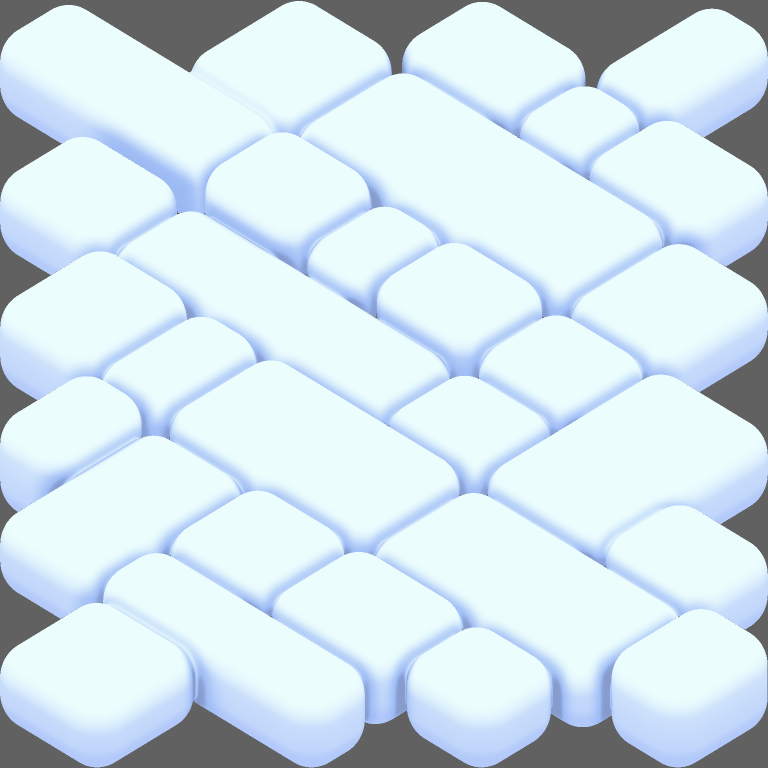
A Shadertoy shader for this pattern:

```glsl
// Isometric pavement of soft, icy rounded blocks over a plain grey ground.
// Lattice cells are joined at random into bars, trimmed to the canvas, then
// marched as rounded boxes along the view axis and tinted by slope and occlusion.

const vec3 GROUND  = vec3(0.38);
const vec3 TOP     = vec3(0.925, 0.993, 0.993);
const vec3 SIDE    = vec3(0.70, 0.79, 0.98);
const vec3 SHADE   = vec3(0.60, 0.72, 0.96);
const vec3 CREVICE = vec3(0.48, 0.54, 0.70);

const float HEIGHT = 0.72;      // block height, in cell edges
const float HEIGHT_VARY = 0.20;
const float ROUND  = 0.25;      // edge radius
const float GAP    = 0.0;       // half of the gap between blocks
const float JITTER = 0.40;      // spread of the lattice lines
const float BLEND  = 0.06;      // softness where blocks meet
const float REACH  = 0.36;      // reach of the occlusion
const float SKYWARD = 0.5;      // upward bend of the occlusion probe
const float LIFT   = 0.15;      // start of the view ray above the tops
const vec2  SPAN   = vec2(8.0, 12.0);  // canvas in half cell diagonals
const vec2  INSET  = vec2(0.14, 0.37); // room taken by the rounded tips
const int   ROW = 9;
const int   CELLS = 81;
const int   MAX_NEAR = 20;

vec3 nearMid[MAX_NEAR];
vec3 nearHalf[MAX_NEAR];
int nearCount = 0;

float hash(vec2 p) {
    return fract(sin(dot(p, vec2(127.1, 311.7))) * 43758.5453);
}

float latticeLine(float k, float axis) {
    return k + JITTER * (hash(vec2(k, axis)) - 0.5);
}

bool inside(ivec2 c) {
    int x = c.x - c.y, y = c.x + c.y;
    return x >= 1 && x <= 7 && y >= 1 && y <= 11;
}

int slot(ivec2 c) { return (c.x - 1) * ROW + c.y + 3; }

// Move the outer corners onto the canvas border.
void snapToCanvas(inout vec2 lo, inout vec2 hi) {
    for (int pass = 0; pass < 4; pass++) {
        float left = lo.x - hi.y, right = hi.x - lo.y - SPAN.x;
        if (abs(left) < 0.5)   { lo.x -= 0.5 * left;   hi.y += 0.5 * left; }
        if (abs(right) < 0.5)  { hi.x -= 0.5 * right;  lo.y += 0.5 * right; }
        float top = lo.x + lo.y, bottom = hi.x + hi.y - SPAN.y;
        if (abs(top) < 0.5)    lo -= 0.5 * top;
        if (abs(bottom) < 0.5) hi -= 0.5 * bottom;
    }
}

// Join cells into bars and keep those close to the view ray through g.
void gatherBlocks(vec2 g) {
    bool used[CELLS];
    for (int k = 0; k < CELLS; k++) used[k] = false;
    for (int k = 0; k < CELLS; k++) {
        ivec2 first = ivec2(k / ROW + 1, k % ROW - 3);
        if (!inside(first) || used[k]) continue;
        vec2 seed = vec2(first);
        ivec2 dir = hash(seed + 17.3) > 0.62 ? ivec2(1, 0) : ivec2(0, 1);
        int bar = 1 + int(hash(seed + 41.7) * 3.0);
        ivec2 last = first;
        for (int n = 1; n < bar; n++) {
            ivec2 next = last + dir;
            if (!inside(next) || used[slot(next)]) break;
            used[slot(next)] = true;
            last = next;
        }
        vec2 a = vec2(first) - 0.5, b = vec2(last) + 0.5;
        vec2 lo = vec2(latticeLine(a.x, 1.0), latticeLine(a.y, 2.0));
        vec2 hi = vec2(latticeLine(b.x, 1.0), latticeLine(b.y, 2.0));
        snapToCanvas(lo, hi);
        float across = g.x - g.y;
        bool close = all(lessThan(lo - REACH, g + LIFT))
                  && all(greaterThan(hi + REACH, g - HEIGHT))
                  && across > lo.x - hi.y - 2.0 * REACH
                  && across < hi.x - lo.y + 2.0 * REACH;
        if (close && nearCount < MAX_NEAR) {
            float tall = HEIGHT + HEIGHT_VARY * (hash(seed + 73.9) - 0.65);
            nearMid[nearCount] = vec3(0.5 * (lo + hi), 0.5 * tall);
            nearHalf[nearCount] = vec3(0.5 * (hi - lo) - GAP, 0.5 * tall);
            nearCount++;
        }
    }
}

// Smooth union of the rounded boxes.
float scene(vec3 p) {
    float d = 2.0;
    for (int n = 0; n < nearCount; n++) {
        vec3 q = abs(p - nearMid[n]) - nearHalf[n] + ROUND;
        float box = length(max(q, 0.0)) + min(max(q.x, max(q.y, q.z)), 0.0) - ROUND;
        float h = max(BLEND - abs(d - box), 0.0) / BLEND;
        d = min(d, box) - 0.25 * h * h * BLEND;
    }
    return d;
}

vec3 sceneNormal(vec3 p) {
    vec2 e = vec2(0.01, -0.01);
    return normalize(e.xyy * scene(p + e.xyy) + e.yyx * scene(p + e.yyx)
                   + e.yxy * scene(p + e.yxy) + e.xxx * scene(p + e.xxx));
}

vec3 shade(vec3 p) {
    vec3 n = sceneNormal(p);
    vec3 probe = normalize(n + vec3(0.0, 0.0, SKYWARD));
    float occlusion = 0.0;
    for (float k = 1.0; k < 4.5; k++) {
        float h = REACH * k / 4.0;
        occlusion += 0.25 * clamp(1.0 - scene(p + probe * h) / h, 0.0, 1.0);
    }
    float light = smoothstep(-0.6, 0.85, n.z + 0.6 * (p.z / HEIGHT - 0.55));
    vec3 col = mix(SIDE, TOP, light);
    col = mix(col, SHADE, smoothstep(0.05, 1.0, occlusion));
    return mix(col, CREVICE, 0.6 * smoothstep(0.75, 1.0, occlusion));
}

// Ground position under a canvas point, at the height of the block tops.
vec2 toLattice(vec2 uv) {
    vec2 s = mix(INSET, SPAN + vec2(0.0, 2.0 * HEIGHT) - INSET, vec2(uv.x, 1.0 - uv.y));
    return 0.5 * vec2(s.y + s.x, s.y - s.x);
}

vec3 render(vec2 g) {
    vec3 start = vec3(g, HEIGHT) + LIFT;
    float t = 0.0;
    for (int i = 0; i < 48; i++) {
        vec3 p = start - t * 0.57735;
        float d = scene(p);
        if (d < 0.003) return shade(p);
        t += d;
        if (p.z < -0.05) break;
    }
    return GROUND;
}

void mainImage(out vec4 fragColor, in vec2 fragCoord) {
    gatherBlocks(toLattice(fragCoord / iResolution.xy));
    vec3 sum = vec3(0.0);
    for (int k = 0; k < 4; k++) {  // 2 x 2 samples smooth the edges
        vec2 offset = 0.5 * vec2(k % 2, k / 2) - 0.25;
        sum += render(toLattice((fragCoord + offset) / iResolution.xy));
    }
    fragColor = vec4(0.25 * sum, 1.0);
}
```
